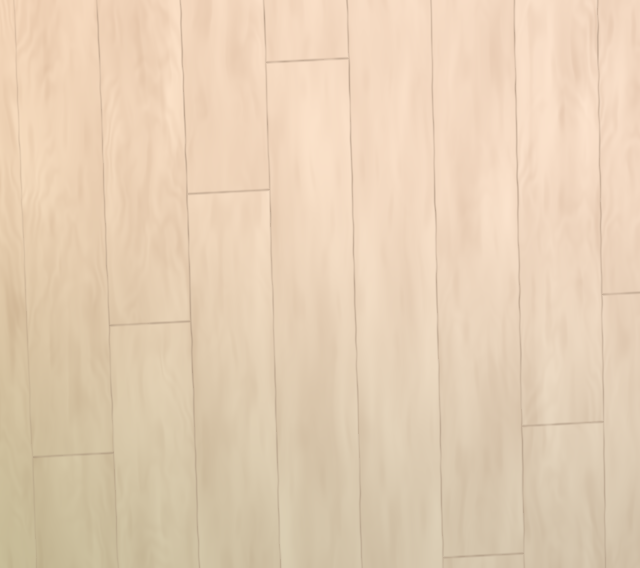
This texture is drawn by a WebGL 2 fragment shader. Its source:

```glsl
#version 300 es
precision highp float;

uniform vec2 u_resolution;
out vec4 fragColor;

// Layout, in canvas heights measured from the top left
const float FIRST_SEAM = 0.0243;
const float SEAM_LEAN = 0.0404;
const float PLANK_WIDTH = 0.1468;
const float PLANK_TAPER = 0.0037;
const float BOARD_LENGTH = 1.335;
const float FIRST_JOINT = 0.801;
const float JOINT_STEP = 0.2316;
const float JOINT_TILT = 0.0075;
const float SEAM_HALF_WIDTH = 0.0008;
const float JOINT_HALF_WIDTH = 0.0016;
const float LINE_BLUR = 0.0024;
const float SEAM_WOBBLE = 0.0016;

// Colours and strengths
const vec3 PEACH = vec3(0.962, 0.858, 0.768);
const vec3 BEIGE = vec3(0.842, 0.780, 0.685);
const vec3 SEAM_COLOR = vec3(0.61, 0.52, 0.44);
const vec3 LEFT_WARMTH = vec3(0.008, 0.022, 0.045);
const vec3 LOW_LEFT_SHADE = vec3(0.065, 0.035, 0.060);
const vec3 GRAIN_TINT = vec3(0.70, 0.95, 1.15);
const float STREAK_AMOUNT = 0.105;
const float FLECK_AMOUNT = 0.045;
const float BLOTCH_AMOUNT = 0.040;
const float FIGURE_AMOUNT = 0.036;
const float TONE_AMOUNT = 0.016;
const float TAU = 6.2831853;

float hash(vec2 p) {
    vec3 q = fract(vec3(p.xyx) * 0.1031);
    q += dot(q, q.yzx + 33.33);
    return fract((q.x + q.y) * q.z);
}

float noise(vec2 p) {
    vec2 cell = floor(p), f = fract(p);
    f = f * f * (3.0 - 2.0 * f);
    float low = mix(hash(cell), hash(cell + vec2(1, 0)), f.x);
    float high = mix(hash(cell + vec2(0, 1)), hash(cell + vec2(1, 1)), f.x);
    return mix(low, high, f.y);
}

float fbm(vec2 p) {
    float sum = 0.0, weight = 0.57;
    for (int i = 0; i < 3; i++) {
        sum += weight * noise(p);
        p = p * 2.03 + 17.3;
        weight *= 0.5;
    }
    return sum;
}

float softLine(float dist, float halfWidth, float pixel) {
    float blur = max(pixel, LINE_BLUR);
    return 1.0 - smoothstep(halfWidth - blur, halfWidth + blur, dist);
}

// Grain darkness; across runs from -0.5 to 0.5 over one plank
float woodGrain(float across, float along, vec2 board, float figure) {
    vec2 seed = 40.0 * vec2(hash(board + 3.1), hash(board + 8.7));
    float sway = 0.12 * (noise(vec2(along * 9.0, across * 2.0) + seed) - 0.5);
    float streaks = fbm(vec2((across + sway) * 4.0, along * 4.0) + seed) - 0.5;
    float blotches = noise(vec2(across * 1.6, along * 6.0) + seed.yx) - 0.5;

    // Short dark flecks lying along the plank
    float fleck = noise(vec2((across + sway) * 11.0, along * 13.0) + seed + 5.0);
    fleck = smoothstep(0.55, 1.0, fleck);

    // Nested arches, bent by noise and broken into patches
    float offset = across - 0.35 * (hash(board + 5.9) - 0.5);
    float bend = fbm(vec2(across * 4.0, along * 11.0) + seed.yx);
    float rings = along * 12.0 - 9.0 * offset * offset + 3.0 * bend;
    float arches = 0.5 * sin(TAU * rings) + 0.15;
    float patches = smoothstep(0.35, 0.7, fbm(vec2(across * 4.0, along * 9.0) + seed + 9.0));

    return STREAK_AMOUNT * streaks + BLOTCH_AMOUNT * blotches
         + FLECK_AMOUNT * fleck * (0.5 + 0.5 * figure)
         + FIGURE_AMOUNT * figure * patches * arches;
}

void main() {
    vec2 uv = gl_FragCoord.xy / u_resolution;
    float pixel = 1.0 / u_resolution.y;
    float down = 1.0 - uv.y;
    float x = uv.x * u_resolution.x / u_resolution.y;

    // Leaning planks with staggered end joints
    float width = PLANK_WIDTH - PLANK_TAPER * down;
    float straight = (x - FIRST_SEAM - SEAM_LEAN * down) / width;
    float seamIndex = floor(straight + 0.5);
    float wobble = noise(vec2(down * 45.0, seamIndex * 3.0 + 30.0)) - 0.5;
    float column = straight + SEAM_WOBBLE * wobble / width;
    float plank = floor(column);
    float across = column - plank - 0.5;
    float joint = FIRST_JOINT - JOINT_STEP * plank - JOINT_TILT * across;
    float along = (down - joint) / BOARD_LENGTH;
    vec2 board = vec2(plank, floor(along)) + 20.0;

    // Light falling off downwards and to the left
    vec3 color = mix(PEACH, BEIGE, smoothstep(0.22, 1.05, down));
    float left = (1.0 - uv.x) * (1.0 - uv.x);
    color -= LEFT_WARMTH * left + LOW_LEFT_SHADE * left * down;
    color -= 0.012 * uv.x * uv.x * down;

    // Wood, with bolder figure towards both sides
    float figure = smoothstep(0.8, 2.8, abs(plank - 3.5)) * (1.0 - 0.6 * down) + 0.1;
    float grain = woodGrain(across, down, board, figure);
    grain += TONE_AMOUNT * (hash(board) - 0.5);
    color *= 1.0 - grain * GRAIN_TINT;

    // Seams and joints, worn unevenly
    float seamDist = (0.5 - abs(across)) * width;
    float jointDist = abs(fract(along + 0.5) - 0.5) * BOARD_LENGTH;
    float wear = 0.45 + 0.55 * noise(vec2(seamIndex * 7.0 + 50.0, down * 32.0));
    float seam = softLine(seamDist, SEAM_HALF_WIDTH, pixel) * wear;
    seam *= mix(0.5, 1.0, smoothstep(0.0, 0.3, uv.x)) * (1.0 - 0.25 * down);
    float jointWear = 0.35 + 0.35 * noise(vec2(column * 9.0 + 20.0, 4.0));
    float end = softLine(jointDist, JOINT_HALF_WIDTH, pixel) * jointWear;
    color = mix(color, SEAM_COLOR, 0.8 * max(seam, end));

    fragColor = vec4(clamp(color, 0.0, 1.0), 1.0);
}
```
